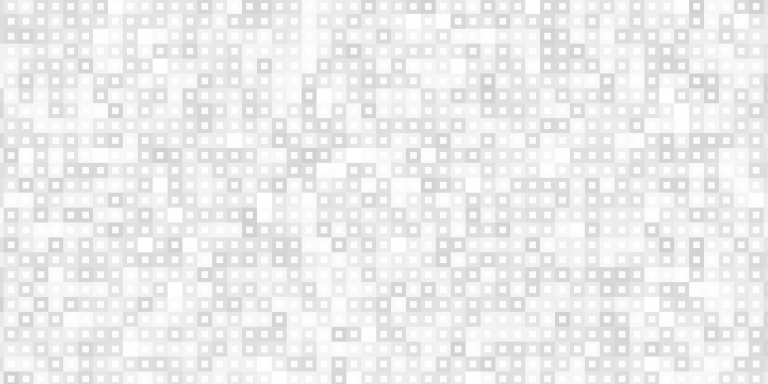
This pattern is drawn by a Shadertoy shader. Its source:

```glsl
// A mosaic of touching square tiles in random pale greys, each with a
// small white square window. Tile shades come from an integer hash, and
// seams and windows are box filtered to one pixel.

const float ROWS = 25.77;                       // tiles per canvas height
const vec2  GRID_SHIFT = vec2(-0.245, 0.16);    // grid offset, in tiles
const float WINDOW_HALF = 0.225;                // half window side, in tiles
const float DARKEST = 0.813;
const float LIGHTEST = 1.01;
const float WINDOW_OPACITY = 0.9;

// Two independent random values in 0..1 for an integer cell.
vec2 hash2(ivec2 cell) {
    uvec2 h = uvec2(cell + 1024) * uvec2(1597u, 3571u);
    uint n = (h.x ^ (h.y << 11)) * 747796405u;
    n = (n ^ (n >> 15)) * 277803737u;
    n ^= n >> 13;
    uint m = n * 668265263u;
    m ^= m >> 16;
    return vec2(n & 65535u, m & 65535u) / 65535.0;
}

// Grey of one tile, with mid greys a little more common than the extremes.
float tileShade(ivec2 cell) {
    float level = dot(hash2(cell), vec2(0.75, 0.25));
    return min(mix(DARKEST, LIGHTEST, level), 1.0);
}

// Tile greys, blended only across the pixel that straddles a seam.
float mosaic(vec2 p, float pixel) {
    vec2 q = p - 0.5;
    ivec2 cell = ivec2(floor(q));
    vec2 seam = clamp((fract(q) - 0.5) / pixel + 0.5, 0.0, 1.0);
    float lower = mix(tileShade(cell), tileShade(cell + ivec2(1, 0)), seam.x);
    float upper = mix(tileShade(cell + ivec2(0, 1)), tileShade(cell + 1), seam.x);
    return mix(lower, upper, seam.y);
}

// Coverage of a centred square window in every tile.
float windowMask(vec2 p, float halfSide, float pixel) {
    vec2 d = halfSide - abs(fract(p) - 0.5);
    vec2 cover = clamp(d / pixel + 0.5, 0.0, 1.0);
    return cover.x * cover.y;
}

void mainImage(out vec4 fragColor, in vec2 fragCoord) {
    float pixel = ROWS / iResolution.y;
    vec2 p = fragCoord * pixel + GRID_SHIFT;

    float grey = mosaic(p, pixel);
    grey = mix(grey, 1.0, WINDOW_OPACITY * windowMask(p, WINDOW_HALF, pixel));

    fragColor = vec4(vec3(grey), 1.0);
}
```
